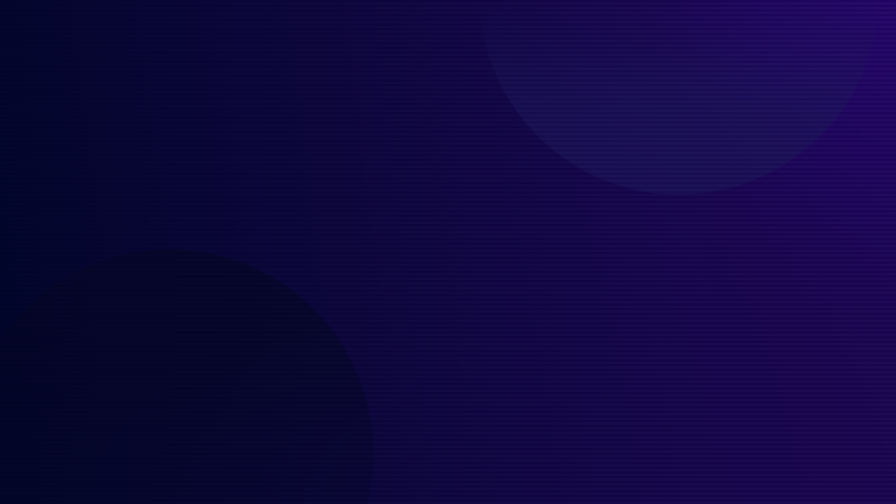
Give the GLSL for this background, as a Shadertoy shader.

```glsl
// Soft-edged disc coverage
float disc(vec2 p, vec2 center, float radius) {
    float aa = 1.0 / iResolution.y;
    return 1.0 - smoothstep(-aa, aa, length(p - center) - radius);
}

// Running total of stripes that fill the first half of each period
float stripeArea(float x) {
    return 0.5 * floor(x) + min(fract(x), 0.5);
}

// Horizontal stripes, averaged over the height of one pixel
float scanlines(float y) {
    float width = 108.0 / iResolution.y;
    float x = 108.0 * y;
    return (stripeArea(x + 0.5 * width) - stripeArea(x - 0.5 * width)) / width;
}

void mainImage(out vec4 fragColor, in vec2 fragCoord) {
    vec2 uv = fragCoord / iResolution.xy;
    vec2 p = fragCoord / iResolution.y;

    // Navy to violet gradient, leaning toward the upper right
    float t = clamp(uv.x * 0.95 + (uv.y - 0.5) * 0.08, 0.0, 1.0);
    vec3 navy = vec3(0.006, 0.018, 0.165);
    vec3 indigo = vec3(0.06, 0.021, 0.25);
    vec3 violet = vec3(0.105, 0.014, 0.31);
    vec3 color = mix(navy, indigo, min(t * 2.0, 1.0));
    color = mix(color, violet, clamp(t * 2.0 - 1.0, 0.0, 1.0));

    // Corner glow
    float cornerDistance = length((uv - vec2(0.98, 1.0)) * vec2(1.7, 1.0));
    color += vec3(0.028, 0.002, 0.075) * exp(-6.0 * cornerDistance * cornerDistance);

    // Blue disc at the top, clearer toward its lower rim
    float blueDisc = disc(p, vec2(1.347, 1.01), 0.396);
    float blueFade = smoothstep(1.03, 0.75, p.y);
    color = mix(color, vec3(0.098, 0.08, 0.33), blueDisc * blueFade * 0.55);

    // Dark disc at the lower left, fading toward its base
    float darkDisc = disc(p, vec2(0.336, 0.10), 0.405);
    float darkFade = smoothstep(0.0, 0.42, p.y);
    color = mix(color, vec3(0.014, 0.018, 0.14), darkDisc * mix(0.35, 0.7, darkFade));

    // Fine lines, stronger on the right
    color += vec3(0.021, 0.024, 0.032) * scanlines(p.y) * mix(0.2, 1.0, smoothstep(0.0, 0.9, uv.x));

    fragColor = vec4(color, 1.0);
}
```
